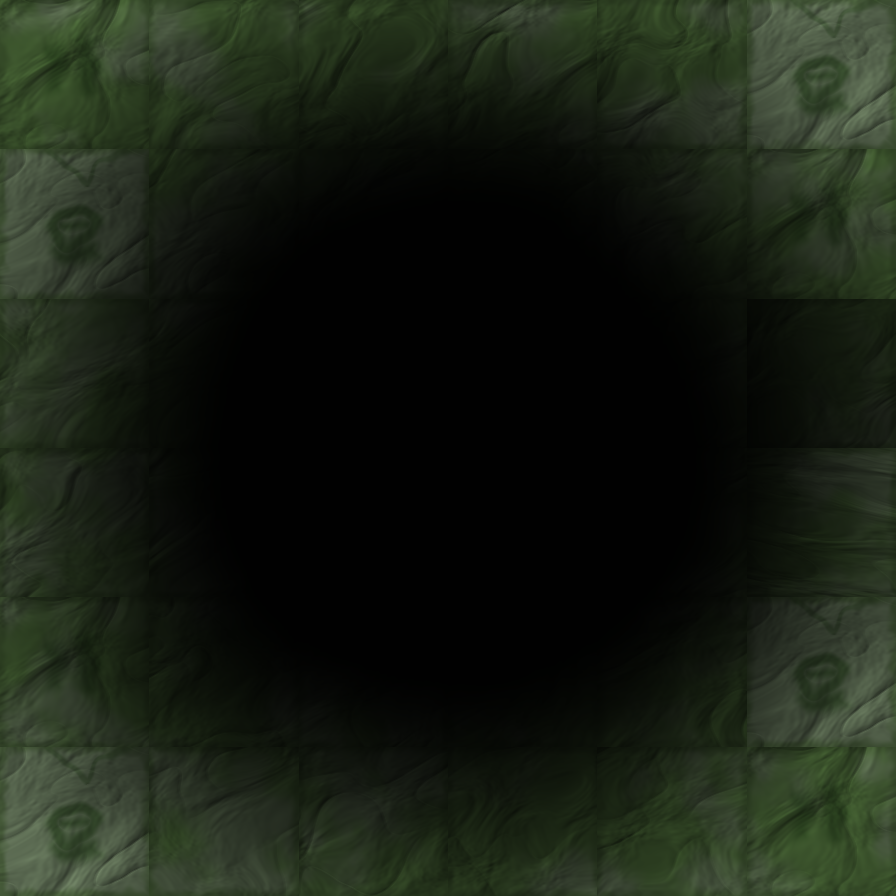
Reproduce this background procedurally as a WebGL 1 fragment shader.

```glsl
precision highp float;
uniform vec2 u_resolution;

#define TILES 6.0
#define DARK_RADIUS 0.49
#define LIGHT_RADIUS 1.32
#define BRIGHTNESS 0.92
#define RELIEF 0.085
#define GRAIN 4.5
#define MOSS vec3(0.27, 0.38, 0.20)
#define STONE vec3(0.37, 0.42, 0.34)
#define STAIN vec3(0.14, 0.24, 0.10)

float hash(vec2 p) {
  return fract(sin(dot(p, vec2(127.1, 311.7))) * 43758.55);
}

float noise(vec2 p) {
  vec2 i = floor(p);
  vec2 f = fract(p);
  f = f * f * (3.0 - 2.0 * f);
  return mix(mix(hash(i), hash(i + vec2(1.0, 0.0)), f.x),
             mix(hash(i + vec2(0.0, 1.0)), hash(i + 1.0), f.x), f.y);
}

float fbm(vec2 p) {
  float sum = 0.0;
  float gain = 0.5;
  for (int i = 0; i < 4; i++) {
    sum += gain * noise(p);
    p = mat2(1.6, 1.2, -1.2, 1.6) * p + 7.3;
    gain *= 0.5;
  }
  return sum;
}

// Folded rock: warped noise with sharp creases
float rockHeight(vec2 p) {
  vec2 warp = vec2(noise(p * 0.7 + 3.1), noise(p * 0.7 + 19.4));
  vec2 q = p + 1.6 * warp;
  float crease = abs(2.0 * noise(q * 0.8 + 31.0) - 1.0);
  return fbm(q) + 0.35 * sqrt(crease + 0.02);
}

float bar(vec2 p, vec2 center, vec2 halfSize) {
  vec2 d = abs(p - center) - halfSize;
  float dist = length(max(d, 0.0)) + min(max(d.x, d.y), 0.0);
  return 1.0 - smoothstep(-0.03, 0.08, dist);
}

float isZero(float v) {
  return 1.0 - step(0.5, abs(v));
}

void main() {
  vec2 uv = gl_FragCoord.xy / u_resolution;
  vec2 tile = floor(uv * TILES);
  vec2 local = fract(uv * TILES);

  // Tile kinds: pale slabs and barred moss alternate down both sides
  float side = isZero(tile.x) + isZero(tile.x - 5.0);
  float shift = tile.x / 5.0;
  float slab = side * isZero(mod(tile.y - shift, 4.0));
  float barred = side * isZero(mod(tile.y + shift - 1.0, 4.0));
  float shaded = isZero(tile.x - 5.0) * isZero(tile.y - 3.0);
  float layered = isZero(tile.x - 5.0) * isZero(tile.y - 2.0);

  // Matching kinds share one surface
  vec2 seed = tile * 13.7;
  seed = mix(seed, vec2(91.0, 17.0), slab);
  seed = mix(seed, vec2(43.0, 67.0), barred);
  vec2 p = local;
  p.y += 0.35 * p.x * layered;
  p = mat2(0.85, -0.5, 0.5, 0.85) * p;
  p = mix(p, local * vec2(0.6, 1.7) + vec2(0.0, 0.3 * local.x), layered);
  p = p * GRAIN * vec2(0.85, 1.25) + seed;

  // Relief lit from the upper left
  float e = 0.07;
  float h = rockHeight(p);
  vec2 slope = vec2(rockHeight(p + vec2(e, 0.0)) - h,
                    rockHeight(p + vec2(0.0, e)) - h) / e;
  float relief = clamp(dot(slope, vec2(0.5, -0.85)), -2.0, 2.5);
  float shade = 0.91 + RELIEF * 2.0 * relief + 0.32 * (h - 0.65);

  // Moss and stone colours
  float patches = smoothstep(0.35, 0.72, fbm(uv * 15.0 + 5.0));
  vec3 color = mix(MOSS, STONE, max(0.75 * patches, 0.85 * slab));

  // Weathered stains and carved hollows
  vec2 wobble = 0.09 * vec2(noise(local * 9.0 + seed),
                            noise(local * 9.0 + seed + 23.0)) - 0.045;
  vec2 q = local + wobble;
  float ring = abs(length((q - vec2(0.49, 0.48)) * vec2(1.0, 1.25)) - 0.15);
  float hollow = 1.0 - smoothstep(0.015, 0.08, ring);
  hollow = max(hollow, bar(q, vec2(0.52, 0.29), vec2(0.13, 0.03)));
  hollow = max(hollow, bar(q, vec2(0.5, 0.48), vec2(0.09, 0.02)));
  float notch = abs(q.y - 0.79 - 0.9 * abs(q.x - 0.58));
  hollow = max(hollow, (1.0 - smoothstep(0.01, 0.05, notch)) * step(0.77, q.y) * 0.6);
  float stripes = max(bar(q, vec2(0.37, 0.53), vec2(0.035, 0.15)),
                      bar(q, vec2(0.59, 0.55), vec2(0.035, 0.18)));
  color = mix(color, STAIN, 0.62 * slab * hollow + 0.55 * barred * stripes);

  // Ragged seams between tiles
  vec2 toEdge = 0.5 - abs(local - 0.5);
  float edge = min(toEdge.x, toEdge.y) + 0.05 * (noise(uv * 90.0) - 0.5);
  float seam = 1.0 - smoothstep(0.0, 0.065, edge);
  color = mix(color, MOSS * 0.78, 0.65 * seam);

  // Broad darkness with a soft, uneven border
  vec2 centered = 2.0 * uv - vec2(1.0, 0.99);
  float radius = length(centered) + 0.09 * (noise(uv * 5.0 + 8.0) - 0.5);
  float light = smoothstep(DARK_RADIUS, LIGHT_RADIUS, radius);
  light *= (1.0 - 0.48 * shaded) * (1.0 - 0.12 * layered) * (1.0 + 0.12 * slab);

  color *= max(shade, 0.15) * light * BRIGHTNESS;
  gl_FragColor = vec4(color + vec3(0.002, 0.003, 0.002), 1.0);
}
```
